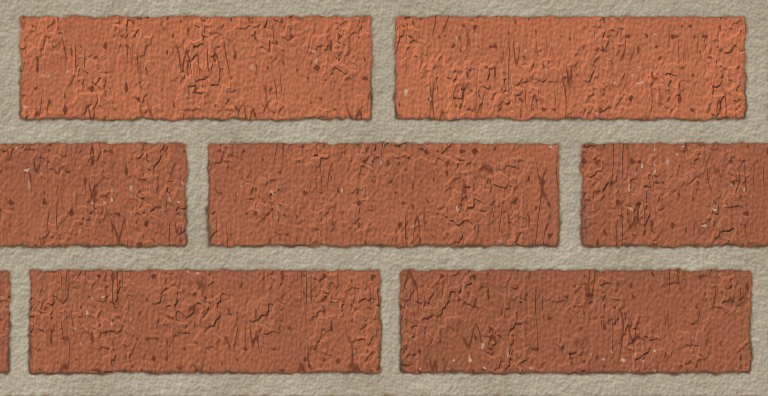
A Shadertoy shader for this texture:

```glsl
// Layout, in units of the canvas height
const float ROW_PITCH = 0.320;
const float ROW_CENTER = 0.188;
const float BRICK_PITCH = 0.936;
const float PITCH_DRIFT = 0.005;    // pitch change per row
const float BRICK_START = 0.518;
const float BOND_SHIFT = 0.4625;    // offset of every other row
const float ROW_DRIFT = -0.0115;
const vec2 BRICK_HALF = vec2(0.443, 0.130);
const float CORNER = 0.008;
const float EDGE_WOBBLE = 0.0065;

// Surface
const vec2 LIGHT_STEP = vec2(-0.0022, 0.0042);
const float FLAKE_DEPTH = 0.42;
const float CRACK_DEPTH = 0.60;
const vec3 BRICK_COOL = vec3(0.595, 0.360, 0.260);
const vec3 BRICK_WARM = vec3(0.715, 0.425, 0.300);
const vec3 BRICK_SHADOW = vec3(0.300, 0.155, 0.105);
const vec3 MORTAR_LIGHT = vec3(0.715, 0.675, 0.595);
const vec3 MORTAR_DARK = vec3(0.590, 0.540, 0.460);
const vec3 JOINT_SHADOW = vec3(0.300, 0.225, 0.175);
const vec3 LIME = vec3(0.780, 0.710, 0.640);

vec2 hash22(vec2 p) {
    vec3 q = fract(p.xyx * vec3(0.1031, 0.1030, 0.0973));
    q += dot(q, q.yzx + 33.33);
    return fract((q.xx + q.yz) * q.zy);
}

float cornerSlope(vec2 cell, vec2 corner, vec2 f) {
    float angle = 6.2832 * hash22(cell + corner).x;
    return dot(vec2(cos(angle), sin(angle)), f - corner);
}

// Gradient noise, roughly -0.7 to 0.7
float gnoise(vec2 p) {
    vec2 i = floor(p), f = p - i;
    vec2 u = f * f * f * (f * (f * 6.0 - 15.0) + 10.0);
    vec2 e = vec2(0.0, 1.0);
    return mix(mix(cornerSlope(i, e.xx, f), cornerSlope(i, e.yx, f), u.x),
               mix(cornerSlope(i, e.xy, f), cornerSlope(i, e.yy, f), u.x), u.y);
}

float roundedBox(vec2 p, vec2 halfSize, float radius) {
    vec2 q = abs(p) - halfSize + radius;
    return length(max(q, 0.0)) + min(max(q.x, q.y), 0.0) - radius;
}

// Torn flakes, vertical drag marks and grain
float brickHeight(vec2 p) {
    vec2 q = p * vec2(38.0, 25.0);
    q += 0.55 * vec2(gnoise(p * 48.0), gnoise(p * 48.0 + 71.0));
    float flakes = smoothstep(-0.08, 0.12, gnoise(q) + 0.35 * gnoise(q * 2.3 + 19.0));
    float torn = smoothstep(-0.30, 0.35, gnoise(p * vec2(9.0, 7.0) + 5.0));
    float drag = gnoise(p * vec2(95.0, 11.0));
    float grain = gnoise(p * vec2(125.0, 90.0));
    return FLAKE_DEPTH * flakes * torn + 0.13 * drag + 0.17 * grain;
}

float mortarHeight(vec2 p) {
    return 0.12 * gnoise(p * 130.0) + 0.13 * gnoise(p * 68.0) + 0.12 * gnoise(p * 27.0);
}

vec3 brickColor(vec2 p, vec2 id) {
    float tone = 0.22 * id.y * id.y + 0.25 * (hash22(id + 40.0).x - 0.4);
    tone += 0.30 * gnoise(p * vec2(5.0, 4.0));
    vec3 color = mix(BRICK_COOL, BRICK_WARM, clamp(tone, -0.2, 1.0));

    float relief = brickHeight(p) - brickHeight(p + LIGHT_STEP);
    color *= 1.0 + clamp(1.15 * relief, -0.55, 0.16);

    // Long thin cracks in patches
    float crack = 1.0 - smoothstep(0.0, 0.09, abs(gnoise(p * vec2(42.0, 7.0) + 31.0)));
    crack *= smoothstep(0.05, 0.35, gnoise(p * vec2(15.0, 10.0) + 12.0));
    float pit = smoothstep(0.36, 0.50, gnoise(p * vec2(58.0, 38.0) + 83.0));
    color = mix(color, BRICK_SHADOW, CRACK_DEPTH * max(crack, pit));

    // Sparse lime specks
    float speck = smoothstep(0.36, 0.48, gnoise(p * vec2(62.0, 50.0) + 150.0));
    speck *= smoothstep(0.10, 0.40, gnoise(p * 7.0 + 60.0));
    return mix(color, LIME, 0.75 * speck);
}

vec3 mortarColor(vec2 p) {
    float relief = mortarHeight(p) - mortarHeight(p + LIGHT_STEP);
    float tone = 0.62 + 0.40 * gnoise(p * 6.0) + 0.30 * gnoise(p * 45.0);
    vec3 color = mix(MORTAR_DARK, MORTAR_LIGHT, clamp(tone, 0.0, 1.0));
    return color * (1.0 + clamp(1.1 * relief, -0.25, 0.12));
}

void mainImage(out vec4 fragColor, in vec2 fragCoord) {
    vec2 p = fragCoord / iResolution.y;
    float aa = 1.0 / iResolution.y;

    // Running bond: find the nearest brick
    float row = floor((p.y - ROW_CENTER) / ROW_PITCH + 0.5);
    float pitch = BRICK_PITCH + PITCH_DRIFT * row;
    float start = BRICK_START + BOND_SHIFT * mod(row, 2.0) + ROW_DRIFT * row;
    float column = floor((p.x - start) / pitch + 0.5);
    vec2 local = p - vec2(start + column * pitch, ROW_CENTER + row * ROW_PITCH);

    // Ragged outline
    float wobble = gnoise(p * 22.0 + 9.0) + 0.7 * gnoise(p * 65.0);
    float d = roundedBox(local, BRICK_HALF, CORNER) + EDGE_WOBBLE * wobble;

    vec3 color = mix(brickColor(p, vec2(column, row)), mortarColor(p), smoothstep(-aa, aa, d));

    // Contact shadow, deepest below the brick
    float below = smoothstep(0.09, -0.12, local.y);
    float rim = exp(-pow(d / 0.0042, 2.0)) * mix(0.32, 0.78, below);
    rim *= 0.85 + 0.6 * gnoise(p * 30.0 + 44.0);
    color = mix(color, JOINT_SHADOW, clamp(rim, 0.0, 1.0));

    fragColor = vec4(color, 1.0);
}
```
